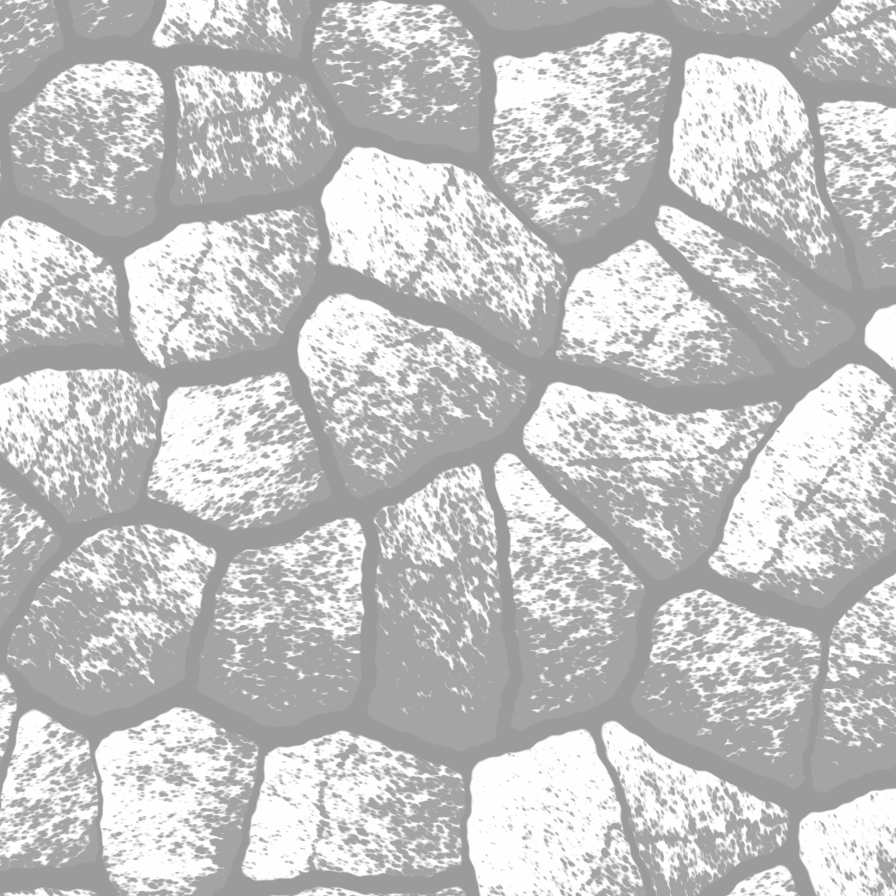
Write a WebGL 1 fragment shader that draws this texture.

```glsl
precision highp float;

// Dry stone wall in bleached greys: rounded Voronoi stones over flat mortar,
// wider below each stone. The stone faces are layered cellular grain, turned
// and stretched per stone, then cut to near-white with dark pits.

uniform vec2 u_resolution;

const float STONES = 5.3;                  // stones across the canvas
const vec3 MORTAR = vec3(0.607);
const vec3 PIT = vec3(0.645);
const vec3 FACE = vec3(0.995);

vec2 hash2(vec2 p) {
  vec3 q = fract(vec3(p.xyx) * vec3(0.1031, 0.1030, 0.0973));
  q += dot(q, q.yzx + 33.33);
  return fract((q.xx + q.yz) * q.zy);
}

mat2 rotation(float angle) {
  float c = cos(angle), s = sin(angle);
  return mat2(c, s, -s, c);
}

float smoothMin(float a, float b, float k) {
  float h = max(k - abs(a - b), 0.0) / k;
  return min(a, b) - 0.25 * h * h * k;
}

// Layered sines that bend straight outlines
vec2 waves(vec2 p, float frequency) {
  vec2 a = sin(p.yx * frequency + vec2(0.7, 2.1));
  vec2 b = sin(p.yx * frequency * 1.9 + p * frequency * 0.8 + vec2(4.2, 1.3));
  return 0.6 * a + 0.4 * b;
}

// Distance to the nearest scattered point
float cellular(vec2 p) {
  vec2 cell = floor(p), f = fract(p);
  float nearest = 4.0;
  for (int y = -1; y <= 1; y++) {
    for (int x = -1; x <= 1; x++) {
      vec2 o = vec2(float(x), float(y));
      vec2 r = o + hash2(cell + o) - f;
      nearest = min(nearest, dot(r, r));
    }
  }
  return sqrt(nearest);
}

float grain(vec2 p) {
  vec2 bent = p + 0.008 * waves(p, 45.0);
  return 0.18 * cellular(bent * 19.0)
       + 0.24 * cellular(bent * 52.0 + 7.3)
       + 0.32 * cellular(bent * 112.0 + 3.1)
       + 0.26 * cellular(p * 215.0 + 11.7);
}

vec2 stoneCentre(vec2 cell) {
  return cell + 0.5 + 0.9 * (hash2(cell + 19.0) - 0.5);
}

// Depth inside the stone outline; also gives its id and the offset from its centre
float stoneDepth(vec2 p, out vec2 id, out vec2 offset) {
  vec2 cell = floor(p);
  float nearest = 8.0;
  for (int y = -1; y <= 1; y++) {
    for (int x = -1; x <= 1; x++) {
      vec2 c = cell + vec2(float(x), float(y));
      vec2 r = p - stoneCentre(c);
      if (dot(r, r) < nearest) {
        nearest = dot(r, r);
        id = c;
        offset = r;
      }
    }
  }
  float depth = 1.0;
  for (int y = -2; y <= 2; y++) {
    for (int x = -2; x <= 2; x++) {
      vec2 c = id + vec2(float(x), float(y));
      vec2 across = stoneCentre(c) - (p - offset);
      float span = length(across);
      if (span > 0.001) {
        vec2 normal = across / span;
        float below = max(-normal.y, 0.0);
        float gap = 0.014 + 0.075 * below * below + 0.03 * hash2(id + c).x;
        depth = smoothMin(depth, 0.5 * span - dot(offset, normal) - gap, 0.07);
      }
    }
  }
  return depth;
}

// Brightness of a stone face, from pit (0) to bare face (1)
float faceLight(vec2 p, vec2 id, vec2 offset, float depth) {
  vec2 pick = hash2(id + 53.0);
  vec2 along = rotation(1.8 * (pick.x - 0.5) + 0.3) * p;
  float tone = grain(along * vec2(0.6, 1.1) + 3.0 * pick);

  vec2 lightDir = rotation(1.6 * (pick.y - 0.5)) * vec2(-0.45, 0.9);
  tone += 0.15 * (pick.y - 0.5) + 0.24 * dot(offset, lightDir);
  float underside = smoothstep(0.1, -0.3, offset.y);
  tone -= 0.15 * underside * (1.0 - smoothstep(0.0, 0.16, depth));

  // A thin wandering crack on about half of the stones
  float crack = abs(dot(offset, lightDir) + 0.05 * waves(p, 38.0).x - 0.1);
  tone -= 0.16 * step(0.5, pick.x) * (1.0 - smoothstep(0.004, 0.03, crack));
  return smoothstep(0.335, 0.535, tone);
}

void main() {
  vec2 p = gl_FragCoord.xy / u_resolution.y;
  vec2 bent = p + 0.035 * waves(p, 7.0) + 0.005 * waves(p, 41.0)
            + 0.0014 * waves(p, 170.0);
  vec2 id, offset;
  float depth = stoneDepth(bent * STONES + 4.0, id, offset);

  float light = faceLight(p, id, offset, depth);
  float soft = max(STONES / u_resolution.y, 0.008);
  float stone = smoothstep(-soft, soft, depth);
  gl_FragColor = vec4(mix(MORTAR, mix(PIT, FACE, light), stone), 1.0);
}
```
